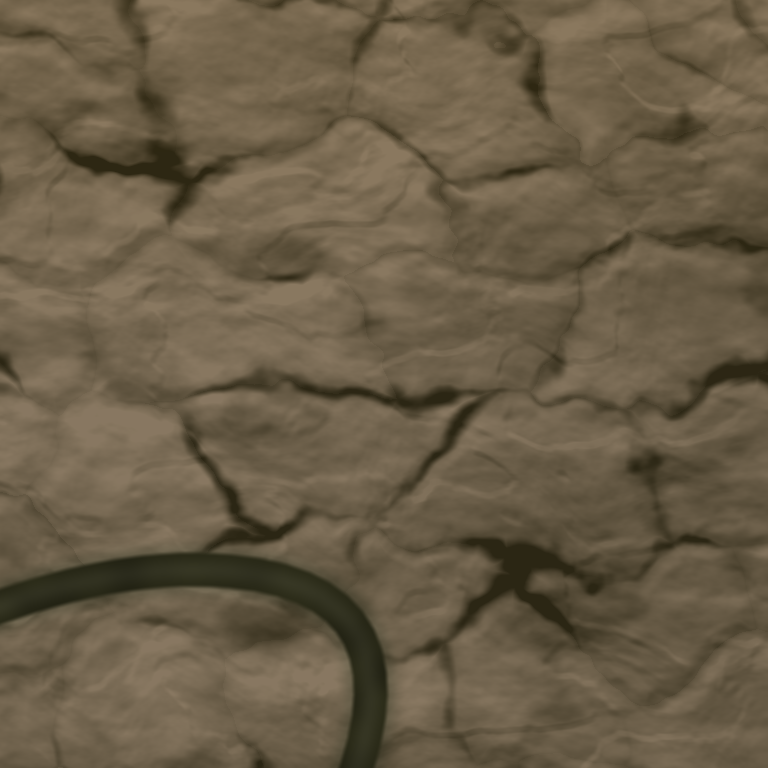
Give the GLSL for this texture, as a WebGL 2 fragment shader.

```glsl
#version 300 es
precision highp float;
// Weathered rubble stone wall with broken dark joints and a green hose curving across it.
uniform vec2 u_resolution;
out vec4 fragColor;

float hash(vec2 p) {
  return fract(sin(dot(p, vec2(127.1, 311.7))) * 43758.5453);
}

float noise(vec2 p) {
  vec2 i = floor(p), f = fract(p);
  f = f * f * (3.0 - 2.0 * f);
  return mix(mix(hash(i), hash(i + vec2(1, 0)), f.x),
             mix(hash(i + vec2(0, 1)), hash(i + vec2(1, 1)), f.x), f.y);
}

float fbm(vec2 p) {
  float sum = 0.0, amp = 0.5;
  for (int i = 0; i < 5; i++) {
    sum += amp * noise(p);
    p = mat2(1.6, 1.0, -1.0, 1.6) * p + 7.3;
    amp *= 0.5;
  }
  return sum / 0.97;
}

vec2 noise2(vec2 p) {
  return vec2(noise(p), noise(p + 31.0)) - 0.5;
}

// Jittered centre of a stone, with alternate courses staggered
vec2 stoneCentre(vec2 cell) {
  vec2 jitter = vec2(hash(cell), hash(cell + 41.7)) - 0.5;
  return cell + 0.5 + vec2(0.5 * mod(cell.y, 2.0), 0.0) + 0.9 * jitter;
}

// x: distance to the nearest joint, yz: cell of the stone
vec3 stones(vec2 p) {
  p += 0.1 * noise2(p * 6.0) + 0.035 * noise2(p * 17.0) + 0.013 * noise2(p * 48.0);
  vec2 q = p * vec2(3.7, 6.4) + vec2(3.0, 12.0);
  vec2 base = floor(q), cell = base, centre = q;
  float nearest = 9.0, joint = 9.0;
  for (int k = 0; k < 25; k++) {
    vec2 c = base + vec2(k % 5 - 2, k / 5 - 2);
    vec2 s = stoneCentre(c);
    float d = distance(s, q);
    if (d < nearest) { nearest = d; cell = c; centre = s; }
  }
  for (int k = 0; k < 25; k++) {
    vec2 s = stoneCentre(cell + vec2(k % 5 - 2, k / 5 - 2));
    vec2 gap = s - centre;
    if (dot(gap, gap) > 0.0001)
      joint = min(joint, dot(0.5 * (s + centre) - q, normalize(gap)));
  }
  return vec3(joint, cell);
}

// Height of the wall: rounded stones with rough, layered and chipped faces
float relief(vec2 p, float joint) {
  vec2 bent = p + 0.05 * noise2(p * 9.0 + 5.0);
  float ledge = smoothstep(0.47, 0.53, fbm(bent * vec2(7.0, 12.0) + 60.0));
  return 0.28 * smoothstep(0.0, 0.2, joint) + 0.16 * ledge + fbm(bent * vec2(10.0, 17.0));
}

vec2 bezier(vec2 a, vec2 b, vec2 c, float t) {
  return mix(mix(a, b, t), mix(b, c, t), t);
}

float segment(vec2 p, vec2 a, vec2 b) {
  vec2 ab = b - a;
  return length(p - a - ab * clamp(dot(p - a, ab) / dot(ab, ab), 0.0, 1.0));
}

// Distance to the centre line of the hose, two joined curves
float hoseDistance(vec2 p) {
  float d = 9.0;
  for (int i = 0; i < 14; i++) {
    float t0 = float(i) / 14.0, t1 = float(i + 1) / 14.0;
    vec2 a = vec2(-0.04, 0.195), b = vec2(0.15, 0.27), m = vec2(0.3, 0.256);
    vec2 c = vec2(0.56, 0.233), e = vec2(0.45, -0.04);
    d = min(d, segment(p, bezier(a, b, m, t0), bezier(a, b, m, t1)));
    d = min(d, segment(p, bezier(m, c, e, t0), bezier(m, c, e, t1)));
  }
  return d;
}

void main() {
  vec2 p = gl_FragCoord.xy / u_resolution.y;
  vec3 stone = stones(p);
  float joint = stone.x;

  // Light from above, found by comparing heights
  vec2 toLight = vec2(-0.003, 0.008);
  float slope = relief(p, joint) - relief(p + toLight, stones(p + toLight).x);

  // Stone tone: each stone, broad stains, layered grain
  float tone = 0.93 + 0.12 * (hash(stone.yz + 5.0) - 0.5);
  tone += 0.55 * (fbm(p * vec2(5.0, 9.0) + 20.0) - 0.5);
  tone += 0.34 * (fbm(p * vec2(26.0, 50.0)) - 0.5);
  tone += 1.05 * clamp(slope, -0.3, 0.2);
  tone -= 0.28 * smoothstep(0.56, 0.72, fbm(p * vec2(5.5, 9.0) + 9.0));

  // Joints open into gaps in places and vanish in others
  float open = smoothstep(0.42, 0.78, fbm(p * 9.0 + 3.0));
  tone -= 0.1 * (1.0 - smoothstep(0.0, 0.16, joint));
  tone -= (0.03 + 0.75 * open) * (1.0 - smoothstep(0.0, 0.025 + 0.1 * open, joint));
  tone -= 0.13 * smoothstep(0.5, 1.3, p.x + 0.7 * (1.0 - p.y));
  tone = clamp(tone, 0.0, 1.1);
  vec3 colour = vec3(0.17, 0.15, 0.08) + tone * vec3(0.33, 0.289, 0.272);
  colour += vec3(0.01, 0.003, -0.01) * smoothstep(0.4, 1.0, p.y);

  // Hose with a soft shadow and a faint lighter core
  float d = hoseDistance(p);
  colour *= 1.0 - vec3(0.2, 0.15, 0.18) * (1.0 - smoothstep(0.015, 0.045, d));
  vec3 hose = mix(vec3(0.19, 0.19, 0.125), vec3(0.15, 0.15, 0.085), smoothstep(0.0, 0.022, d));
  hose *= 0.85 + 0.3 * noise(p * 24.0);
  colour = mix(hose, colour, smoothstep(0.018, 0.026, d));

  fragColor = vec4(colour, 1.0);
}
```
